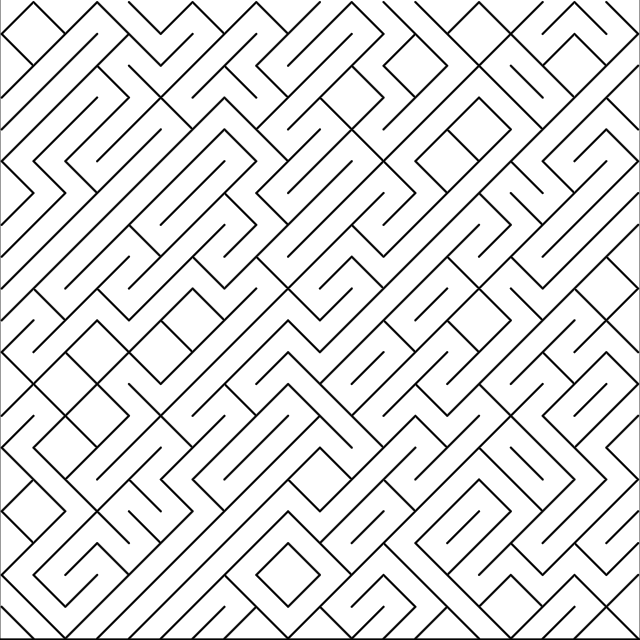
Write a Shadertoy shader that draws this pattern.

```glsl
// Diagonal maze: a square grid where every cell holds one random diagonal.
// Each pixel takes the distance to the round-capped strokes of its own and
// the neighbouring cells; thin rules close the left, right and bottom edges.

const float CELLS         = 20.0;                // cells along each side
const vec2  GRID_ORIGIN   = vec2(0.0026, 0.0022);
const float GRID_SIZE     = 0.9945;              // side of the whole grid
const float LINE_WIDTH    = 0.0034;              // stroke width, canvas units
const float RISING_SHARE  = 0.64;                // share of "/" diagonals
const float SEED          = 17.0;
const float SOFTNESS      = 1.1;                 // edge blur in pixels
const float SIDE_RULE     = 0.0013;              // thickness of side rules
const float BOTTOM_RULE   = 0.0026;              // thickness of bottom rule
const vec3  PAPER         = vec3(1.0);
const vec3  INK           = vec3(0.015);
const vec3  SIDE_GREY     = vec3(0.5);

float hash(vec2 p) {
    return fract(sin(dot(p + SEED, vec2(127.1, 311.7))) * 43758.5453);
}

float segmentDistance(vec2 p, vec2 a, vec2 b) {
    vec2 ab = b - a;
    float t = clamp(dot(p - a, ab) / dot(ab, ab), 0.0, 1.0);
    return length(p - a - t * ab);
}

// Distance from local point p to the diagonal of the given unit cell.
float diagonalDistance(vec2 p, vec2 cell) {
    bool rising = hash(cell) < RISING_SHARE;
    vec2 start = rising ? vec2(0.0) : vec2(0.0, 1.0);
    return segmentDistance(p, start, vec2(1.0, 1.0 - start.y));
}

// Nearest stroke, in cell units; neighbours supply the caps and joints.
float mazeDistance(vec2 p) {
    vec2 home = floor(p);
    float nearest = 10.0;
    for (int y = -1; y <= 1; y++) {
        for (int x = -1; x <= 1; x++) {
            vec2 cell = home + vec2(x, y);
            bool inside = all(greaterThanEqual(cell, vec2(0.0))) &&
                          all(lessThan(cell, vec2(CELLS)));
            if (inside) nearest = min(nearest, diagonalDistance(p - cell, cell));
        }
    }
    return nearest;
}

// Antialiased coverage of a shape with signed distance d.
float coverage(float d, float blur) {
    return clamp(0.5 - d / blur, 0.0, 1.0);
}

void mainImage(out vec4 fragColor, in vec2 fragCoord) {
    vec2 uv = fragCoord / iResolution.xy;
    float blur = SOFTNESS / min(iResolution.x, iResolution.y);

    // Border rules
    float sideGap = min(uv.x, 1.0 - uv.x);
    vec3 color = mix(PAPER, SIDE_GREY, coverage(sideGap - SIDE_RULE, blur));
    color = mix(color, INK, coverage(uv.y - BOTTOM_RULE, blur));

    // Maze strokes
    float cellSize = GRID_SIZE / CELLS;
    float d = mazeDistance((uv - GRID_ORIGIN) / cellSize) * cellSize;
    color = mix(color, INK, coverage(d - 0.5 * LINE_WIDTH, blur));

    fragColor = vec4(color, 1.0);
}
```
